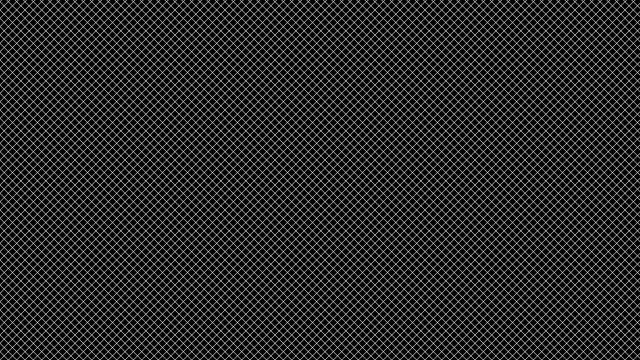
A Shadertoy shader for this pattern:

```glsl
// Fine diagonal wire mesh: thin white lines crossing at 45 degrees on black

// Area of a square pixel, seen along its diagonal, that lies before t (t in half diagonals)
float pixelArea(float t) {
    t = clamp(t, -1.0, 1.0);
    return 0.5 + t - 0.5 * t * abs(t);
}

// Smooth coverage of parallel lines, measured across them
float lineCoverage(float across, float spacing, float width, float halfDiagonal) {
    float d = (fract(across / spacing + 0.5) - 0.5) * spacing;
    return pixelArea((d + 0.5 * width) / halfDiagonal)
         - pixelArea((d - 0.5 * width) / halfDiagonal);
}

void mainImage(out vec4 fragColor, in vec2 fragCoord) {
    vec2 p = fragCoord / iResolution.y;
    float halfDiagonal = 0.7071 / iResolution.y;

    // Diamonds: 43.2 down the canvas, 76.8 across
    float spacing = 0.7071 / 43.2;
    float width = 0.00135;

    // Two crossing sets of lines
    vec2 diagonal = vec2(p.x + p.y, p.x - p.y) * 0.7071;
    float rising = lineCoverage(diagonal.y, spacing, width, halfDiagonal);
    float falling = lineCoverage(diagonal.x, spacing, width, halfDiagonal);
    float mesh = 1.0 - (1.0 - rising) * (1.0 - falling);

    fragColor = vec4(mix(vec3(0.012), vec3(0.98), mesh), 1.0);
}
```
